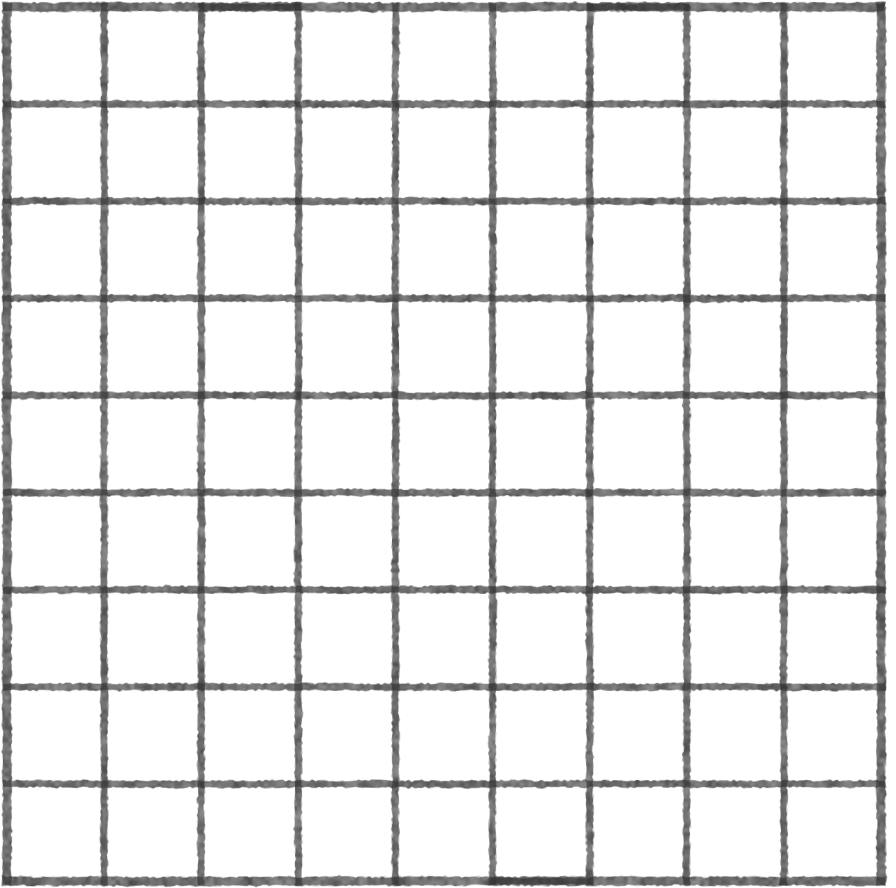
Give the GLSL for this pattern, as a Shadertoy shader.

```glsl
// Nine by nine grid of grainy, translucent charcoal strokes on white paper.
#define CELLS 9.0          // cells across and down
#define PITCH 0.1084       // line spacing, in canvas widths
#define MARGIN 0.0078      // offset of the first line from the top left
#define INNER_HALF 0.0039  // half width of inner lines
#define BORDER_HALF 0.0050 // half width of border lines
#define OVERHANG 0.0046    // how far strokes run past the border
#define ROUGH 0.0030       // raggedness of the stroke edge
#define SOFT 0.0012        // softness of the stroke edge
#define OPACITY 0.71       // mean stroke opacity
#define GRAIN 0.36         // variation of the opacity
#define INK vec3(0.205, 0.200, 0.200)

float hash(vec2 p) {
    vec3 q = fract(vec3(p.xyx) * 0.1031);
    q += dot(q, q.yzx + 33.33);
    return fract((q.x + q.y) * q.z);
}

float valueNoise(vec2 p) {
    vec2 cell = floor(p), f = fract(p);
    f = f * f * (3.0 - 2.0 * f);
    return mix(mix(hash(cell), hash(cell + vec2(1, 0)), f.x),
               mix(hash(cell + vec2(0, 1)), hash(cell + vec2(1, 1)), f.x), f.y);
}

// Opacity of one stroke; d is the signed distance to its smooth outline.
float charcoal(vec2 p, float d, float seed) {
    vec2 q = p + seed * vec2(1.37, 2.11);
    float ragged = mix(valueNoise(q * 270.0), valueNoise(q * 120.0), 0.35) - 0.5;
    float soft = max(SOFT, 0.75 / iResolution.x);
    float cover = 1.0 - smoothstep(-soft, soft, d + ROUGH * ragged);
    float grain = mix(valueNoise(q * 210.0 + 17.0), valueNoise(q * 75.0 + 41.0), 0.45) - 0.5;
    return cover * clamp(OPACITY + GRAIN * grain, 0.0, 1.0);
}

// Nearest of the parallel lines; p.x runs along them, p.y across.
float ruledLines(vec2 p, float seed) {
    float k = clamp(round((p.y - MARGIN) / PITCH), 0.0, CELLS);
    float wobble = (valueNoise(vec2(p.x * 45.0, k * 7.0 + seed)) - 0.5) * 0.0007;
    float halfWidth = (k < 0.5 || k > CELLS - 0.5) ? BORDER_HALF : INNER_HALF;
    float across = abs(p.y - MARGIN - k * PITCH + wobble) - halfWidth;
    float halfLength = 0.5 * CELLS * PITCH;
    float along = abs(p.x - MARGIN - halfLength) - halfLength - OVERHANG;
    return charcoal(p, max(across, along), seed + k);
}

// Second pass over single border segments: every fourth on top, one below.
float retracedSegments(vec2 p) {
    bool top = p.y < 0.5 * CELLS * PITCH;
    float row = top ? 0.0 : CELLS;
    float x = (p.x - MARGIN) / PITCH;
    float cell = top ? clamp(round((x - 2.5) / 4.0), 0.0, 1.0) * 4.0 + 2.0 : 5.0;
    float along = (abs(x - cell - 0.5) - 0.5) * PITCH - 0.5 * OVERHANG;
    float across = abs(p.y - MARGIN - row * PITCH) - INNER_HALF;
    return charcoal(p, max(along, across), 29.0);
}

void mainImage(out vec4 fragColor, in vec2 fragCoord) {
    // Canvas widths, measured from the top left corner.
    vec2 p = vec2(fragCoord.x, iResolution.y - fragCoord.y) / iResolution.x;

    // Overlapping translucent strokes darken each other.
    float paper = (1.0 - ruledLines(p, 3.0))
                * (1.0 - ruledLines(p.yx, 15.0))
                * (1.0 - retracedSegments(p));
    fragColor = vec4(mix(INK, vec3(1.0), paper), 1.0);
}
```
